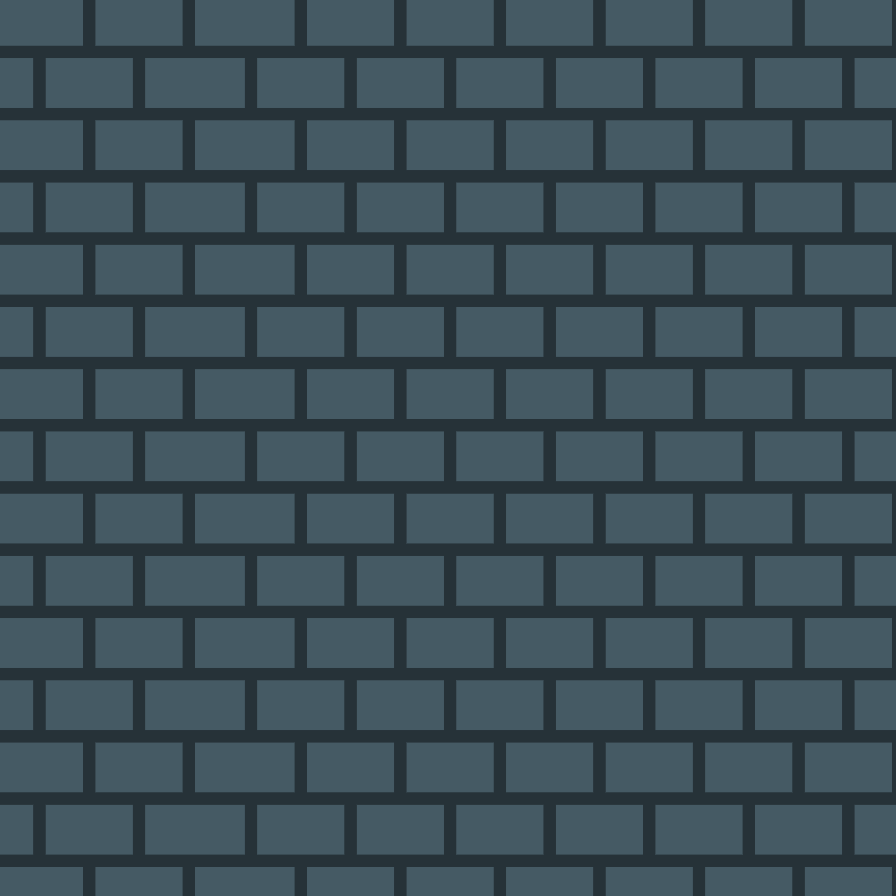
A three.js fragment shader for this pattern:

```glsl
// Flat slate-blue brick wall in running bond with dark mortar joints.
varying vec2 vUv;

// Signed distance to the nearest joint, one unit thick, repeating every period.
float jointDistance(float position, float center, float period) {
  float offset = mod(position - center + 0.5 * period, period) - 0.5 * period;
  return abs(offset) - 0.5;
}

void main() {
  // One unit is one joint width; 72 span the canvas.
  vec2 p = vUv * 72.0;
  float pixel = max(fwidth(p.y), 0.0001);

  // Courses, five units high, alternately shifted by half a brick.
  float course = floor((p.y - 2.83) / 5.0);
  float shift = mod(course, 2.0) < 0.5 ? 4.17 : 0.17;

  // The left bricks sit one unit over, so one brick per course is wider.
  float x = p.x + 1.0 - step(17.5, p.x);

  // Mortar is the union of the bed joints and the upright joints.
  float mortarDistance = min(jointDistance(p.y, 2.83, 5.0),
                             jointDistance(x, shift, 8.0));
  float brick = smoothstep(-0.5 * pixel, 0.5 * pixel, mortarDistance);

  vec3 mortarColor = vec3(0.149, 0.196, 0.220);
  vec3 brickColor = vec3(0.271, 0.353, 0.392);
  gl_FragColor = vec4(mix(mortarColor, brickColor, brick), 1.0);
}
```
